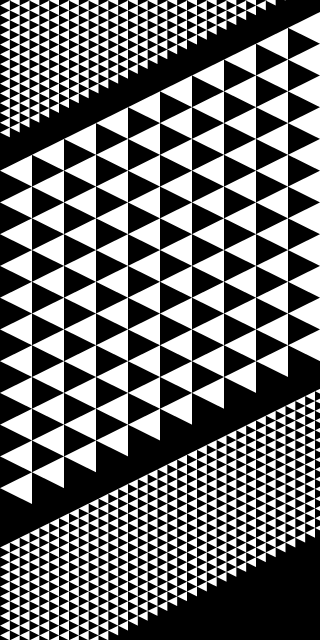
Write a WebGL 2 fragment shader that draws this pattern.

```glsl
#version 300 es
precision highp float;
// Three slanted bands of white triangles on black: one coarse, two fine.
// Each band is a sheared lattice in which a cell is white on one side of
// its diagonal; edges are smoothed by averaging a grid of subsamples.

uniform vec2 u_resolution;
out vec4 fragColor;

// Coverage of a band whose upper border starts at height `top` on the left edge.
float triangleBand(vec2 p, float top, float columnWidth, float rows) {
    float column = p.x / columnWidth;
    float rowHeight = columnWidth * 0.992;
    // Depth below the rising upper border, counted in rows.
    float depth = (top - p.y) / rowHeight + 0.5 * column;
    float inside = step(0.0, depth) * step(depth, rows);
    return inside * step(fract(depth), fract(column));
}

float pattern(vec2 p) {
    float fine = 0.1 / 3.25;
    float white = triangleBand(p, 1.4666, 0.1, 11.0);
    white = max(white, triangleBand(p, 2.0133, fine, 15.0));
    return max(white, triangleBand(p, 0.289, fine, 15.0));
}

void main() {
    // Canvas width is 1, height is 2.
    vec2 scale = vec2(1.0, 2.0) / u_resolution;
    const int SAMPLES = 6;
    float white = 0.0;
    for (int j = 0; j < SAMPLES; j++) {
        for (int i = 0; i < SAMPLES; i++) {
            vec2 offset = (vec2(i, j) + 0.5) / float(SAMPLES) - 0.5;
            white += pattern((gl_FragCoord.xy + offset) * scale);
        }
    }
    fragColor = vec4(vec3(white / float(SAMPLES * SAMPLES)), 1.0);
}
```
